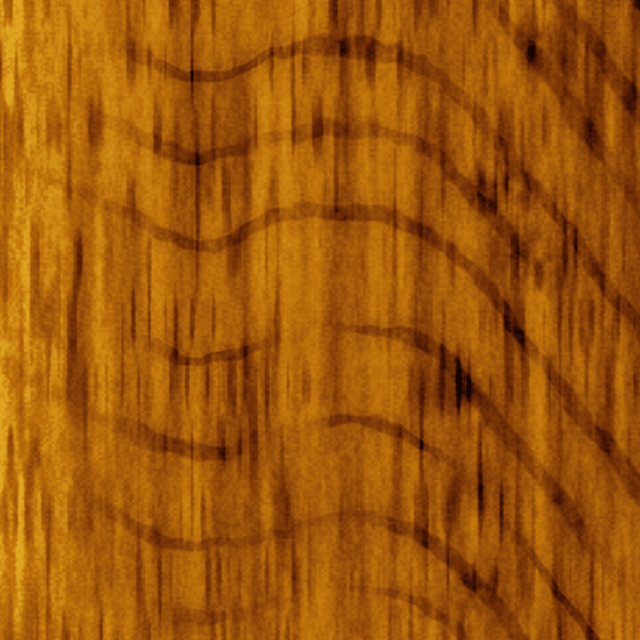
Give the GLSL for this texture, as a WebGL 2 fragment shader.

```glsl
#version 300 es
precision highp float;
// Amber wood-like surface: fine vertical fibres crossed by dark arched bands,
// with sooty blotches on the right and a bright left margin.
// Layered stretched noise builds one tone value, which a colour ramp maps.
#define BASE_TONE 3.4
#define COLUMN_DEPTH 1.6
#define FIBRE_DEPTH 1.9
#define STREAK_DEPTH 1.7
#define SPECK_DEPTH 0.8
#define BAND_DEPTH 1.7
#define BAND_SPACING 0.15
#define BAND_WIDTH 0.013
#define BAND_COUNT 11
#define BLOTCH_DEPTH 3.2
#define BLOTCH_COUNT 6
#define GLOW 1.1

uniform vec2 u_resolution;
out vec4 fragColor;

float hash(vec2 p) {
  return fract(sin(dot(p, vec2(127.1, 311.7))) * 43758.5453);
}

float noise(vec2 p) {
  vec2 cell = floor(p), f = fract(p);
  f = f * f * (3.0 - 2.0 * f);
  float low = mix(hash(cell), hash(cell + vec2(1, 0)), f.x);
  float high = mix(hash(cell + vec2(0, 1)), hash(cell + vec2(1, 1)), f.x);
  return mix(low, high, f.y);
}

float fbm(vec2 p) {
  return 0.55 * noise(p) + 0.3 * noise(p * 2.1 + 7.3) + 0.15 * noise(p * 4.3 + 3.1);
}

// Smooth version of max(s, 0)
float hinge(float s) {
  return 0.5 * (s + sqrt(s * s + 0.004));
}

// Height of the arch: left rise, shallow dip, crest, then a steep fall
float arch(float x) {
  float dip = (x - 0.32) / 0.12;
  return 0.45 * hinge(0.18 - x) - 0.06 * exp(-dip * dip) - 1.35 * hinge(x - 0.67);
}

// Darkness of the arched bands, each fading in and out along its length
float bands(vec2 p) {
  float slope = (arch(p.x + 0.005) - arch(p.x - 0.005)) / 0.01;
  float wobble = 0.035 * (fbm(p * 9.0) - 0.5) + 0.012 * (noise(p * 45.0) - 0.5);
  float level = p.y - arch(p.x) + wobble;
  float squeeze = inversesqrt(1.0 + slope * slope);
  float dark = 0.0;
  for (int i = 0; i < BAND_COUNT; i++) {
    float id = float(i);
    float centre = (id + 0.2 + 0.45 * hash(vec2(id, 4.7))) * BAND_SPACING;
    float along = noise(vec2(p.x * 6.0 + id * 3.7, id * 5.3));
    float strength = smoothstep(0.15, 0.65, along);
    float width = BAND_WIDTH * (0.5 + 0.9 * noise(vec2(p.x * 9.0, id * 2.9 + 40.0)));
    float d = (level - centre) * squeeze;
    float core = 1.0 - smoothstep(width * 0.55, width * 1.35, abs(d));
    float haze = 0.3 * exp(-d * d / (width * width * 6.0));
    dark = max(dark, strength * max(core, haze));
  }
  float fadeLeft = mix(0.3, 1.0, smoothstep(0.12, 0.3, p.x));
  return dark * fadeLeft * (0.6 + 0.75 * fbm(p * 55.0));
}

// Ragged soot patches, drawn out along the fibres
float blotches(vec2 p) {
  float dark = 0.0;
  for (int i = 0; i < BLOTCH_COUNT; i++) {
    float id = float(i);
    float row = (id + 0.2 + 0.6 * hash(vec2(id, 8.1))) / float(BLOTCH_COUNT);
    vec2 centre = vec2(0.68 + 0.26 * hash(vec2(id, 2.3)), row);
    float size = 0.03 + 0.035 * hash(vec2(id, 6.9));
    vec2 d = (p - centre) / vec2(size, size * 0.9);
    dark += exp(-dot(d, d)) * (0.5 + 0.5 * hash(vec2(id, 1.7)));
  }
  float ragged = 0.5 * noise(p * vec2(95.0, 28.0)) + 0.5 * fbm(p * 38.0);
  return min(dark, 1.0) * smoothstep(0.15, 0.75, ragged);
}

// Amber ramp: each whole step of tone is one colour
vec3 ramp(float t) {
  vec3 c = mix(vec3(0.08, 0.02, 0.01), vec3(0.27, 0.08, 0.02), clamp(t + 1.0, 0.0, 1.0));
  c = mix(c, vec3(0.42, 0.17, 0.02), clamp(t, 0.0, 1.0));
  c = mix(c, vec3(0.53, 0.25, 0.03), clamp(t - 1.0, 0.0, 1.0));
  c = mix(c, vec3(0.64, 0.35, 0.04), clamp(t - 2.0, 0.0, 1.0));
  c = mix(c, vec3(0.75, 0.45, 0.04), clamp(t - 3.0, 0.0, 1.0));
  return mix(c, vec3(0.87, 0.64, 0.12), clamp(t - 4.0, 0.0, 1.0));
}

void main() {
  vec2 p = gl_FragCoord.xy / u_resolution;
  // Fibres, from broad columns to fine broken streaks
  float tone = BASE_TONE;
  tone += COLUMN_DEPTH * (noise(vec2(p.x * 24.0, p.y * 1.3)) - 0.5);
  tone += FIBRE_DEPTH * (noise(vec2(p.x * 65.0, p.y * 5.0 + 11.0)) - 0.5);
  float streak = noise(vec2(p.x * 120.0, p.y * 10.0 + 23.0));
  float patchy = smoothstep(0.2, 0.7, fbm(p * vec2(7.0, 4.0) + 31.0));
  tone -= STREAK_DEPTH * smoothstep(0.5, 0.95, streak) * (0.4 + 0.8 * patchy);
  tone += SPECK_DEPTH * (noise(vec2(p.x * 180.0, p.y * 50.0)) - 0.5);
  tone += SPECK_DEPTH * (noise(p * 230.0 + 17.0) - 0.5);
  tone -= 0.3 * smoothstep(0.4, 1.0, p.x);
  // Bands and soot
  tone -= BAND_DEPTH * bands(p) + BLOTCH_DEPTH * blotches(p);
  // Hold back highlights, then lift the left margin
  tone -= 0.5 * max(tone - 3.9, 0.0);
  tone += GLOW * (0.5 * smoothstep(0.28, 0.05, p.x) + smoothstep(0.06, 0.01, p.x));
  fragColor = vec4(ramp(tone), 1.0);
}
```
